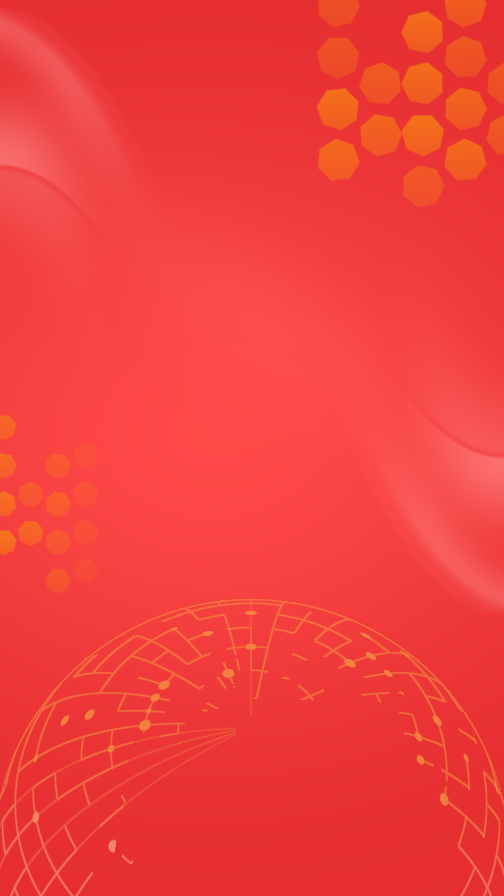
Reproduce this background procedurally as a Shadertoy shader.

```glsl
// Red festive backdrop: a warm diagonal glow with two point-mirrored silk folds,
// clusters of orange heptagon bokeh and a broken wire globe rising from below.
// Silk uses parabolic ridges, bokeh a wavy lattice, the globe a tilted sphere grid.

const float PI = 3.14159;
const vec3 DEEP_RED = vec3(0.895, 0.175, 0.185);
const vec3 WARM_RED = vec3(1.0, 0.285, 0.28);
const vec3 SILK = vec3(1.0, 0.56, 0.55);
const vec3 ORANGE = vec3(0.97, 0.51, 0.07);
const vec3 WIRE_GOLD = vec3(0.95, 0.57, 0.25);
const vec3 WIRE_PINK = vec3(1.0, 0.62, 0.56);

float hash(vec2 p) {
    vec3 q = fract(p.xyx * vec3(0.1031, 0.1030, 0.0973));
    q += dot(q, q.yzx + 33.33);
    return fract((q.x + q.y) * q.z);
}

// Signed distance to the parabola y = k.x + k.y x + k.z x^2
float curveDist(vec2 p, vec3 k) {
    float slope = k.y + 2.0 * k.z * p.x;
    return (p.y - k.x - (k.y + k.z * p.x) * p.x) / sqrt(1.0 + slope * slope);
}

// Bell with a separate falloff on each side of zero
float ridge(float s, float above, float below) {
    float t = s / (s < 0.0 ? above : below);
    return exp(-t * t);
}

// Silk folds hanging from a left edge, y pointing down
float silk(vec2 p) {
    float edge = curveDist(p, vec3(0.324, 0.0, 3.3));
    float crest = curveDist(p, vec3(0.046, 0.35, 3.2));
    float rim = curveDist(p, vec3(0.02, 0.0, 3.7));
    float light = 0.62 * ridge(edge, 0.11, 0.005) * (1.0 - smoothstep(0.0, 0.25, p.x));
    light += 0.34 * smoothstep(0.0, 0.02, edge) * ridge(edge, 0.1, 0.13)
           * (1.0 - smoothstep(0.05, 0.24, p.x));
    light += 0.36 * ridge(crest, 0.018, 0.055) * (1.0 - smoothstep(0.12, 0.32, p.x));
    light += 0.08 * ridge(rim, 0.004, 0.05) * (1.0 - smoothstep(0.2, 0.38, p.x));
    return light;
}

float heptagon(vec2 p, float radius, float tilt) {
    float sector = 2.0 * PI / 7.0;
    float a = mod(atan(p.x, p.y) + tilt, sector) - 0.5 * sector;
    return length(p) * cos(a) - radius * cos(0.5 * sector);
}

// Heptagons on a lattice whose columns are shifted in a wave
vec3 bokeh(vec3 col, vec2 p, vec2 origin, vec2 cell, float shear, int columns,
           float radius, float fade, float aa) {
    for (int row = 0; row < 4; row++)
    for (int c = 0; c < columns; c++) {
        int skip = (row * 5 + c) % 15;
        if (skip == 1 || skip == 4) continue;
        vec2 id = vec2(c, row);
        float rnd = hash(id + origin * 50.0);
        float wave = 0.34 * (1.0 - cos(2.1 * id.x));
        vec2 q = p - origin - cell * (id + vec2(0.0, wave)) - vec2(0.0, shear * id.x);
        float d = heptagon(q, radius, rnd * 2.0);
        float alpha = mix(0.4, 0.82, rnd) * (1.0 - fade * id.x) * (0.85 - 0.2 * q.y / radius);
        col = mix(col, ORANGE, alpha * (1.0 - smoothstep(-aa, aa, d)));
    }
    return col;
}

// Coverage of a thin stroke at distance d
float stroke(float d, float halfWidth, float aa) {
    return 1.0 - smoothstep(halfWidth - 0.5 * aa, halfWidth + aa, d);
}

// Wire sphere with its pole tilted toward the viewer; n spans the unit disc
float globe(vec2 n, float aa) {
    float r = length(n);
    float z = sqrt(max(1.0 - r * r, 0.0005));
    float up = 0.5 * n.y + 0.866 * z;
    float lat = acos(clamp(up, -1.0, 1.0));
    float lon = atan(n.x, 0.866 * n.y - 0.5 * z);
    vec2 cell = vec2(2.0 * PI / 40.0, PI / 22.0);
    vec2 g = vec2(lon, lat) / cell;
    vec2 node = round(g), off = g - node;
    vec2 dist = abs(off) / max(fwidth(g) * iResolution.x, 0.001);

    // Ragged inner border, deeper on the left
    float inner = mix(0.4, 0.62, smoothstep(-0.6, 0.1, n.x));
    float band = step(inner + 0.26 * hash(node + 7.0), r);
    float meridian = step(0.36, hash(vec2(node.x, floor(g.y)) + 60.0));
    float parallel = step(0.42, hash(vec2(floor(g.x), node.y) + 110.0));
    float spoke = max(step(abs(lon + 1.75), 0.3), step(abs(lon), 0.06)) * step(0.06, lat);
    float lines = stroke(dist.x, 0.0011, aa) * max(band * meridian, 0.5 * spoke);
    lines = max(lines, stroke(dist.y, 0.0011, aa) * band * parallel);

    // Round nodes lying on the surface
    float size = 0.025 * smoothstep(0.6, 1.0, hash(node + 31.0));
    float d = length(off * cell * vec2(sin(lat), 1.0));
    float dots = (1.0 - smoothstep(size * 0.8, size + 0.005, d)) * step(0.006, size) * band;
    float outline = stroke(abs(r - 0.996) * 0.514, 0.001, aa) * smoothstep(-0.1, 0.5, n.y);
    return max(max(0.6 * lines, 0.8 * dots), 0.6 * outline) * step(r, 1.0);
}

void mainImage(out vec4 fragColor, in vec2 fragCoord) {
    vec2 p = fragCoord / iResolution.x;
    float aa = 1.0 / iResolution.x;
    vec2 down = vec2(p.x, iResolution.y / iResolution.x - p.y);

    // Warm glow and the soft diagonal sheen
    vec2 c = p - vec2(0.42, 0.92);
    vec3 col = mix(DEEP_RED, WARM_RED, exp(-c.x * c.x / 0.5 - c.y * c.y / 0.3));
    vec2 s = down - vec2(0.5, 0.618);
    vec2 along = vec2(0.83 * s.x + 0.56 * s.y, 0.83 * s.y - 0.56 * s.x);
    col = mix(col, SILK, 0.13 * exp(-along.x * along.x / 0.12 - along.y * along.y / 0.016));

    // Silk in the upper left, mirrored through a point to the right
    float light = silk(down) + silk(vec2(1.0, 1.236) - down);
    col = mix(col, SILK, min(light, 0.85));

    // Bokeh clusters
    col = bokeh(col, down, vec2(0.671, 0.012), vec2(0.084, 0.102), 0.0, 5, 0.043, 0.0, aa);
    col = bokeh(col, down, vec2(0.007, 0.848), vec2(0.054, 0.076), 0.019, 4, 0.026, 0.22, aa);

    // Globe, gold above and pink toward the lower left
    vec2 n = (p - vec2(0.498, 0.076)) / 0.514;
    vec3 wire = mix(WIRE_PINK, WIRE_GOLD, smoothstep(0.02, 0.32, p.y + 0.12 * p.x));
    col = mix(col, wire, globe(n, aa));
    fragColor = vec4(col, 1.0);
}
```
